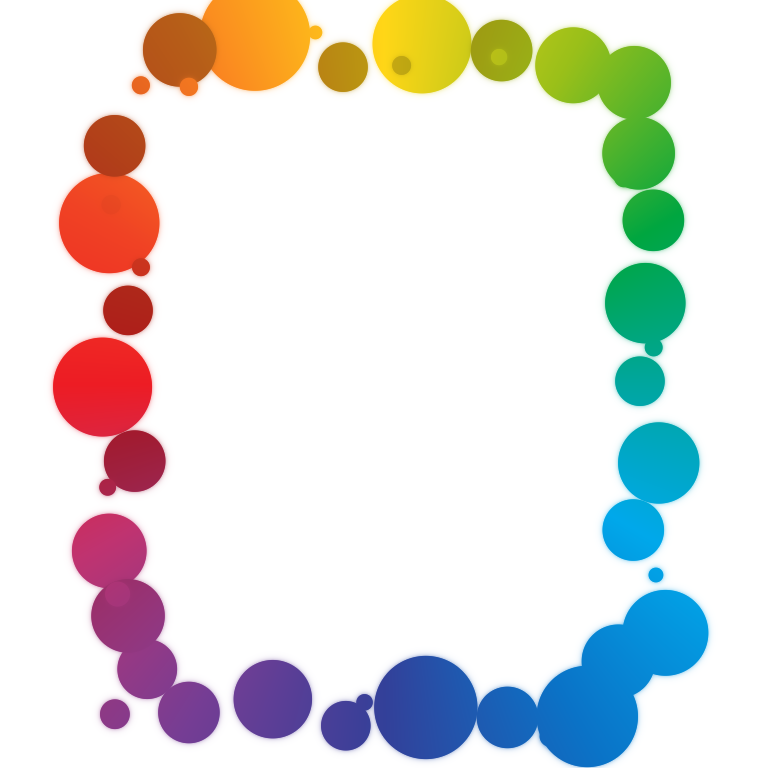
A Shadertoy shader for this background:

```glsl
// A rainbow frame of overlapping discs around an empty white page.

const float TAU = 6.28319;
const vec2 FRAME = vec2(0.349, 0.432);   // half size of the frame path
const float CORNER_REACH = 0.495;        // farthest disc centre from the middle
const float SLOTS = 15.0;                // evenly spaced places along the path
const float FIRST_SLOT = -0.160;         // path distance from the top centre

float hash(float n) {
    return fract(sin(n * 12.9898) * 43758.5453);
}

// Triangle wave of unit slope that swings between -quarter and +quarter
float triangle(float u, float quarter) {
    return quarter - abs(mod(u, 4.0 * quarter) - 2.0 * quarter);
}

// Point on the rectangle, clockwise by arc length from the top centre
vec2 framePoint(float s, vec2 halfSize) {
    float quarter = halfSize.x + halfSize.y;
    vec2 wave = vec2(triangle(s + quarter, quarter),
                     triangle(s + 2.0 * quarter, quarter));
    return clamp(wave, -halfSize, halfSize);
}

// Pull the corners of the path inward
vec2 roundCorner(vec2 p, float reach) {
    return p * min(1.0, reach / length(p));
}

// Hue wheel, counterclockwise from the right
vec3 wheelColor(vec2 p) {
    vec3 stops[12] = vec3[12](
        vec3(0.00, 0.65, 0.62), vec3(0.00, 0.65, 0.25),
        vec3(0.60, 0.75, 0.10), vec3(1.00, 0.84, 0.09),
        vec3(0.98, 0.50, 0.13), vec3(0.94, 0.26, 0.14),
        vec3(0.93, 0.11, 0.14), vec3(0.75, 0.20, 0.44),
        vec3(0.46, 0.24, 0.58), vec3(0.20, 0.25, 0.60),
        vec3(0.04, 0.45, 0.78), vec3(0.00, 0.66, 0.92));
    float t = mod(atan(p.y, p.x) / TAU * 12.0, 12.0);
    int k = int(t) % 12;
    return mix(stops[k], stops[(k + 1) % 12], fract(t));
}

// Warm hues turn to brown and olive, cool hues stay clear
vec3 shadeWarm(vec3 color) {
    return color * mix(1.0, 0.73, smoothstep(0.5, 0.9, color.r));
}

// Disc with a smooth edge and a faint halo
vec3 paintDisc(vec3 base, vec3 color, vec2 p, vec2 center, float radius, float pixel) {
    float d = length(p - center) - radius;
    float halo = 0.3 * exp(-max(d, 0.0) / 0.0025);
    float cover = 1.0 - smoothstep(-pixel, pixel, d);
    return mix(base, color, max(cover, halo));
}

void mainImage(out vec4 fragColor, in vec2 fragCoord) {
    vec2 p = fragCoord / iResolution.xy - 0.5;
    float pixel = 0.8 / min(iResolution.x, iResolution.y);
    float perimeter = 4.0 * (FRAME.x + FRAME.y);
    float gap = perimeter / SLOTS;
    vec3 hue = wheelColor(p);
    vec3 deepHue = shadeWarm(hue);
    vec3 color = vec3(1.0);

    // Large discs; the last slot stays open at the upper left corner
    for (float i = 0.0; i < SLOTS - 1.0; i++) {
        vec2 center = roundCorner(framePoint(FIRST_SLOT + i * gap, FRAME), CORNER_REACH);
        center *= 1.0 + 0.05 * cos(TAU * i / 6.0);
        float radius = 0.056 + 0.0104 * cos(TAU * (i - 0.4) / 6.5)
                     + 0.0065 * cos(TAU * i / 4.0);
        color = paintDisc(color, hue, p, center, radius, pixel);
    }

    // Medium discs in the gaps between them
    for (float i = 0.0; i < SLOTS; i++) {
        float s = FIRST_SLOT + (i + 0.5) * gap;
        vec2 center = roundCorner(framePoint(s, FRAME), CORNER_REACH);
        center *= 0.98 + 0.05 * cos(TAU * (i - 2.0) / 6.0);
        float radius = 0.0404 - 0.0078 * cos(TAU * i / 4.0);
        color = paintDisc(color, deepHue, p, center, radius, pixel);
    }

    // Small scattered dots on both sides of the path
    const float DOTS = 22.0;
    for (float i = 0.0; i < DOTS; i++) {
        float s = (i + 0.7 * hash(i + 1.0)) * perimeter / DOTS;
        vec2 center = framePoint(s, FRAME) * mix(0.88, 1.07, hash(i + 31.0));
        float radius = mix(0.009, 0.024, pow(hash(i + 67.0), 1.5));
        color = paintDisc(color, mix(hue, deepHue, hash(i + 5.0)), p, center, radius, pixel);
    }

    fragColor = vec4(color, 1.0);
}
```
